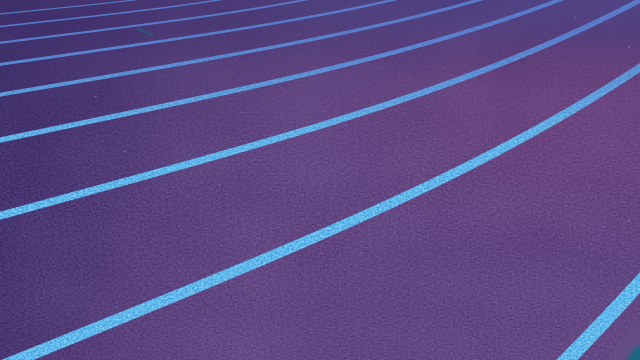
This texture is drawn by a WebGL 1 fragment shader. Its source:

```glsl
precision highp float;

uniform vec2 u_resolution;

#define HORIZON 0.1302
#define LINE_WIDTH 0.014
#define GRAIN_SCALE 270.0
#define GRAIN_AMOUNT 0.10
#define SHADE_COLOR vec3(0.25, 0.19, 0.425)
#define TRACK_COLOR vec3(0.385, 0.28, 0.51)
#define FAR_COLOR vec3(0.30, 0.27, 0.53)
#define PAINT_FAR vec3(0.35, 0.52, 0.84)
#define PAINT_NEAR vec3(0.38, 0.73, 0.93)
#define TEAL vec3(0.12, 0.40, 0.52)

vec2 hash2(vec2 p) {
  p = vec2(dot(p, vec2(127.1, 311.7)), dot(p, vec2(269.5, 183.3)));
  return fract(sin(p) * 43758.5);
}

float gradientDot(vec2 cell, vec2 corner, vec2 f) {
  return dot(hash2(cell + corner) * 2.0 - 1.0, f - corner);
}

float gradientNoise(vec2 p) {
  vec2 cell = floor(p);
  vec2 f = fract(p);
  vec2 w = f * f * (3.0 - 2.0 * f);
  float low = mix(gradientDot(cell, vec2(0.0), f), gradientDot(cell, vec2(1.0, 0.0), f), w.x);
  float high = mix(gradientDot(cell, vec2(0.0, 1.0), f), gradientDot(cell, vec2(1.0), f), w.x);
  return mix(low, high, w.y);
}

float coverage(float signedDistance, float pixel) {
  return clamp(0.5 - signedDistance / pixel, 0.0, 1.0);
}

float segmentDistance(vec2 p, vec2 a, vec2 b) {
  vec2 ab = b - a;
  return length(p - a - ab * clamp(dot(p - a, ab) / dot(ab, ab), 0.0, 1.0));
}

// Signed distance to one lane line; p.y runs down from the top edge.
float laneLine(vec2 p, float lane) {
  float depth = 2.140 + 0.7219 * lane + 0.00307 * lane * lane
              + 0.0269 * min(lane + 1.0, 0.0);
  float reach = 1.0 / depth;
  float start = reach - HORIZON;
  float slope = 0.015 + 0.553 * reach;
  float bend = 0.0634 + 0.00036 * lane * lane * lane * lane;
  float cube = p.x * p.x * p.x;
  float lineY = start - p.x * (slope + bend * cube);
  float tangent = slope + 4.0 * bend * cube;
  float halfWidth = (LINE_WIDTH * start + 0.0005) * (1.2 - 0.35 * p.x);
  return (abs(p.y - lineY) - halfWidth) * inversesqrt(1.0 + tangent * tangent);
}

// Sparse bright flecks, one possible per grid cell.
float flecks(vec2 p, float pixel) {
  vec2 grid = p * 22.0;
  vec2 cell = floor(grid);
  vec2 center = 0.2 + 0.6 * hash2(cell + 7.0);
  float present = step(0.95, hash2(cell + 31.0).x);
  vec2 offset = (fract(grid) - center) / 22.0;
  return present * coverage(length(offset * vec2(0.7, 1.0)) - 0.0011, pixel);
}

void main() {
  float pixel = 1.0 / u_resolution.x;
  vec2 p = vec2(gl_FragCoord.x, u_resolution.y - gl_FragCoord.y) * pixel;

  // Rubber surface: shaded left, lit center, bluish far edge
  float lit = smoothstep(-0.12, 0.48, p.x + 0.35 * p.y - 0.08);
  lit *= 0.45 + 0.55 * smoothstep(0.0, 0.17, p.y);
  vec3 color = mix(SHADE_COLOR, TRACK_COLOR, lit);
  float farEdge = (1.0 - smoothstep(0.0, 0.11, p.y)) * smoothstep(0.1, 0.9, p.x);
  color = mix(color, FAR_COLOR, 0.8 * farEdge);
  vec2 warm = (p - vec2(0.92, 0.17)) * vec2(1.0, 1.8);
  color += vec3(0.035, -0.01, -0.01) * exp(-12.0 * dot(warm, warm));

  // Grain is compressed with distance
  float grain = gradientNoise(p * GRAIN_SCALE * vec2(1.0, 1.25));
  grain += 0.6 * gradientNoise(p * GRAIN_SCALE * 1.9 + 17.0);
  float nearness = smoothstep(-0.1, 0.35, p.y);
  color += GRAIN_AMOUNT * grain * nearness;
  color += 0.025 * gradientNoise(p * vec2(9.0, 14.0));

  // Small marks on the surface
  color = mix(color, vec3(0.50, 0.52, 0.72), 0.65 * flecks(p, pixel));
  float smear = segmentDistance(p, vec2(0.216, 0.045), vec2(0.238, 0.055)) - 0.002;
  color = mix(color, TEAL, 0.6 * coverage(smear, pixel * 2.0));

  // Border strip in the near corner
  float border = length((p - vec2(1.02, 0.59)) * vec2(1.0, 0.8));
  color = mix(color, vec3(0.40, 0.32, 0.52), 0.6 * coverage(border - 0.068, 0.006));
  color = mix(color, TEAL, coverage(border - 0.046, 0.008));

  // Concentric lane lines
  float paint = 0.0;
  for (int i = 0; i < 9; i++) {
    paint = max(paint, coverage(laneLine(p, float(i) - 2.0), pixel));
  }
  vec3 paintColor = mix(PAINT_FAR, PAINT_NEAR, smoothstep(0.02, 0.24, p.y));
  paintColor += vec3(0.28, 0.22, 0.08) * grain * nearness;
  color = mix(color, paintColor, paint * (0.82 + 0.16 * nearness));

  gl_FragColor = vec4(clamp(color, 0.0, 1.0), 1.0);
}
```
